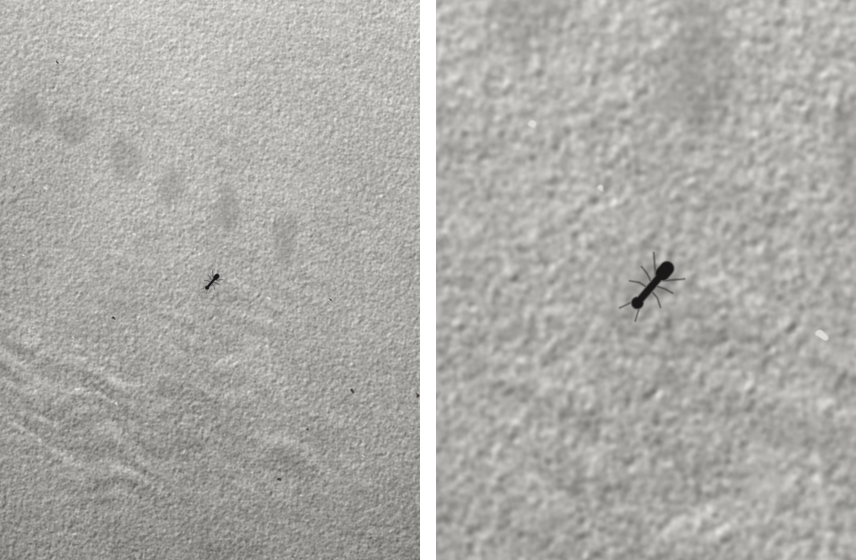
Left, the full canvas; right, a detail of the centre.
Write a Shadertoy shader that draws this texture.

```glsl
vec2 hash2(vec2 p) {
    return fract(sin(vec2(dot(p, vec2(127.1, 311.7)), dot(p, vec2(269.5, 183.3)))) * 4375.85);
}

// Cellular noise: one signed round bump per cell, about -1 to 1
float bumps(vec2 p) {
    vec2 cell = floor(p);
    float sum = 0.0;
    for (int j = -1; j <= 1; j++)
    for (int i = -1; i <= 1; i++) {
        vec2 id = cell + vec2(i, j);
        vec2 d = p - id - hash2(id);
        float fall = max(0.0, 1.0 - dot(d, d));
        sum += (2.0 * hash2(id + 57.0).x - 1.0) * fall * fall;
    }
    return sum;
}

float segment(vec2 p, vec2 a, vec2 b) {
    vec2 ab = b - a;
    return length(p - a - ab * clamp(dot(p - a, ab) / dot(ab, ab), 0.0, 1.0));
}

float cover(float dist) {
    float soft = 0.7 / iResolution.y + 0.0005;
    return smoothstep(soft, -soft, dist);
}

// Small insect lying along the x axis, head on the negative side
float insect(vec2 p) {
    float body = length(p + vec2(0.014, 0.0)) - 0.0036;
    body = min(body, segment(p, vec2(-0.011, 0.0), vec2(0.006, 0.0)) - 0.0022);
    body = min(body, segment(p, vec2(0.009, 0.0), vec2(0.013, 0.0)) - 0.0042);
    vec2 m = vec2(p.x, abs(p.y));
    float limbs = segment(m, vec2(-0.014, 0.002), vec2(-0.023, 0.006));
    for (float i = -1.0; i <= 1.0; i++) {
        vec2 knee = vec2(i * 0.007 + 0.003, 0.007);
        limbs = min(limbs, segment(m, vec2(i * 0.003, 0.0), knee));
        limbs = min(limbs, segment(m, knee, knee + vec2(i * 0.004 + 0.001, 0.005)));
    }
    return max(cover(body), 0.6 * cover(limbs - 0.0004));
}

void mainImage(out vec4 fragColor, in vec2 fragCoord) {
    vec2 p = fragCoord / iResolution.y;

    // Broad light falling off downwards and to the sides
    float tone = 0.575 + 0.195 * p.y - 0.22 * pow(p.x - 0.42, 2.0);
    tone += 0.018 * bumps(p * 4.0 + 3.0) + 0.016 * bumps(p * 13.0);

    // Row of damp, ragged stains
    vec2 ragged = p + 0.01 * vec2(bumps(p * 30.0), bumps(p * 30.0 + 40.0));
    float damp = 0.0;
    for (float i = 0.0; i < 6.0; i++) {
        vec2 center = mix(vec2(0.04, 0.81), vec2(0.5, 0.58), i / 5.0);
        center += 0.02 * (hash2(vec2(i, 8.0)) - 0.5);
        vec2 radius = mix(vec2(0.038, 0.034), vec2(0.021, 0.047), i / 5.0);
        damp = max(damp, smoothstep(1.25, 0.6, length((ragged - center) / radius)));
    }
    tone -= 0.068 * damp;

    // Shallow wrinkles with pale crests, mostly on the lower half
    vec2 w = p + 0.012 * vec2(sin(p.y * 31.0 + p.x * 9.0), sin(p.x * 38.0 + p.y * 17.0));
    w = vec2(w.x * 22.0, w.y * 44.0 + w.x * 9.0);
    float relief = bumps(w) - bumps(w + vec2(0.15, 0.5));
    relief += 0.6 * (bumps(w * 2.1) - bumps(w * 2.1 + vec2(0.1, 0.5)));
    float patches = smoothstep(-0.5, 0.4, bumps(p * 6.0 + 11.0));
    float lower = smoothstep(0.62, 0.3, p.y) * smoothstep(0.8, 0.35, p.x);
    tone += (relief + 0.5 * max(relief, 0.0)) * (0.008 + 0.06 * lower * patches);

    // Sandy grain in relief, each grain lit from the upper left
    vec2 toLight = vec2(-0.35, 0.4);
    float coarse = bumps(p * 160.0) - bumps(p * 160.0 + toLight);
    float fine = bumps(p * 250.0 + 19.0) - bumps(p * 250.0 + 19.0 + toLight);
    float flecks = bumps(p * 290.0 + 33.0) + 0.45 * bumps(p * 110.0 + 5.0);
    tone += (0.078 * coarse + 0.068 * fine + 0.055 * flecks) * (1.0 - 0.25 * damp);

    vec3 color = tone + vec3(0.003, 0.0, -0.012 - 0.05 * max(0.0, 0.62 - tone));

    // Scattered pale chips and dark crumbs
    for (float i = 0.0; i < 20.0; i++) {
        vec2 d = p - hash2(vec2(i, 3.0)) * vec2(0.75, 1.0);
        vec2 pick = hash2(vec2(i, 71.0));
        d += 0.001 * vec2(sin(d.y * 700.0 + i), sin(d.x * 600.0));
        float chip = cover(length(d * vec2(1.0, 0.6 + pick.y)) - 0.0016 - 0.0022 * pick.x * pick.x);
        vec3 chipColor = i < 13.0 ? vec3(0.89, 0.89, 0.88) : vec3(0.22, 0.19, 0.17);
        color = mix(color, chipColor, 0.85 * chip);
    }

    // Insect with a faint shadow
    vec2 d = p - vec2(0.379, 0.497);
    vec2 along = vec2(0.65, 0.76);
    vec2 q = vec2(dot(d, along), dot(d, vec2(-along.y, along.x)));
    color *= 1.0 - 0.1 * smoothstep(0.024, 0.0, length(q * vec2(0.8, 1.3)));
    color = mix(color, vec3(0.1, 0.09, 0.09), insect(q));

    fragColor = vec4(clamp(color, 0.0, 1.0), 1.0);
}
```
